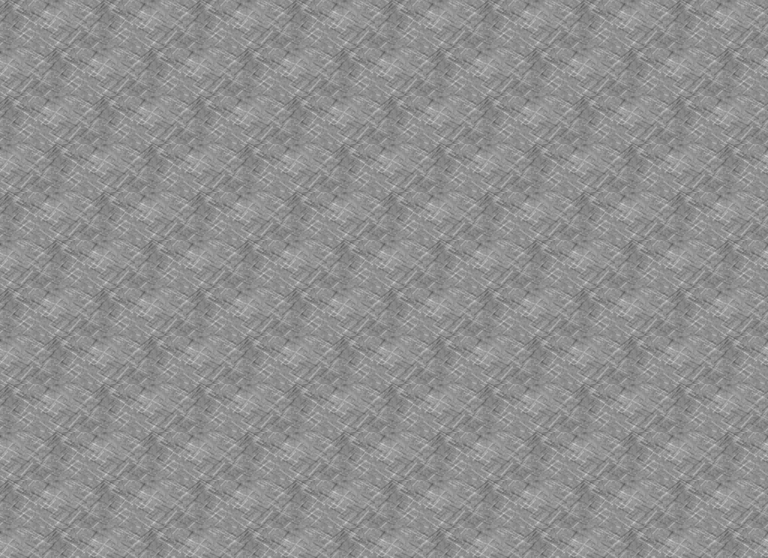
This texture is drawn by a WebGL 2 fragment shader. Its source:

```glsl
#version 300 es
precision highp float;
uniform vec2 u_resolution;
out vec4 outColor;

float hash(vec2 p) {
  return fract(sin(dot(p, vec2(127.1, 311.7))) * 43758.5453);
}

// Value noise that wraps horizontally after 'period' cells
float wrapNoise(vec2 p, float period) {
  vec2 i = floor(p), f = fract(p);
  f = f * f * (3.0 - 2.0 * f);
  float x0 = mod(i.x, period), x1 = mod(i.x + 1.0, period);
  return mix(mix(hash(vec2(x0, i.y)), hash(vec2(x1, i.y)), f.x),
             mix(hash(vec2(x0, i.y + 1.0)), hash(vec2(x1, i.y + 1.0)), f.x), f.y);
}

// Offset from a centre, wrapped across the sides of the tile
vec2 wrapOffset(vec2 p, vec2 centre) {
  vec2 d = p - centre;
  return vec2(fract(d.x + 0.5) - 0.5, d.y);
}

// Soft coverage of a straight scratch
float scratch(vec2 d, float angle, float halfLength, float halfWidth, float soft) {
  vec2 along = vec2(cos(angle), sin(angle));
  float t = clamp(dot(d, along), -halfLength, halfLength);
  return 1.0 - smoothstep(halfWidth - soft, halfWidth + soft, length(d - along * t));
}

float blob(vec2 p, vec2 centre, vec2 size) {
  vec2 d = wrapOffset(p, centre) / size;
  return exp(-dot(d, d));
}

void main() {
  // Eight tiles across; rows half a tile high, measured from the top
  vec2 p = vec2(gl_FragCoord.x, u_resolution.y - gl_FragCoord.y) * 8.0 / u_resolution.x;
  float soft = 4.8 / u_resolution.x;
  float row = floor(p.y * 2.0);
  vec2 cell = vec2(fract(p.x + 0.5 * mod(row + 1.0, 2.0)), p.y - row * 0.5);

  // Broad light and dark patches
  float tone = 0.562;
  tone += 0.035 * blob(cell, vec2(0.05, 0.16), vec2(0.22, 0.14));
  tone -= 0.045 * blob(cell, vec2(0.66, 0.17), vec2(0.17, 0.15));
  tone -= 0.030 * blob(cell, vec2(0.42, 0.38), vec2(0.22, 0.09));
  tone += 0.04 * (wrapNoise(cell * 8.0, 8.0) - 0.5);

  // Crossed scratches in two directions, cut off at the row edges
  for (int i = 0; i < 170; i++) {
    float k = float(i);
    vec2 centre = vec2(hash(vec2(k, 1.3)), hash(vec2(k, 2.7)) * 0.54 - 0.02);
    float angle = mod(k, 2.0) < 0.5 ? 0.53 : -0.76;
    angle += 0.24 * (hash(vec2(k, 3.9)) - 0.5);
    float halfLength = mix(0.035, 0.10, hash(vec2(k, 5.1)));
    float strength = 0.20 * (hash(vec2(k, 6.4)) - 0.47);
    tone += strength * scratch(wrapOffset(cell, centre), angle, halfLength, 0.0075, soft);
  }

  // Bright streaks and a dark nick along the upper edge
  for (int i = 0; i < 3; i++) {
    float k = float(i);
    vec2 d = wrapOffset(cell, vec2(0.22 + 0.09 * k, 0.02 + 0.025 * k));
    tone += 0.09 * scratch(d, 0.5, 0.06, 0.007, soft);
  }
  tone -= 0.13 * blob(cell, vec2(0.09, 0.015), vec2(0.028, 0.018));

  // Fine grain
  tone += 0.10 * (wrapNoise(cell * 64.0 - 0.5, 64.0) - 0.5);

  outColor = vec4(vec3(clamp(tone, 0.36, 0.78)), 1.0);
}
```
